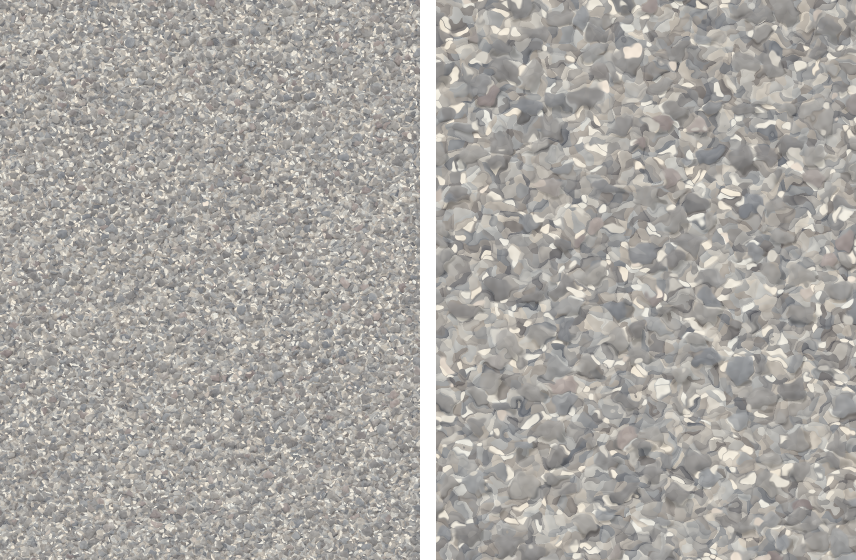
Left, the full canvas; right, a detail of the centre.
A Shadertoy shader for this texture:

```glsl
// Worn asphalt: a bed of fine pale grit with larger grey, bluish and brown stones.
// Voronoi layers (two sizes of grit, stones, light chips) are stacked with ragged,
// softly shadowed rims, then averaged over four subsamples.

float hash(vec2 p) {
    vec3 q = fract(vec3(p.xyx) * 0.1031);
    q += dot(q, q.yzx + 33.33);
    return fract((q.x + q.y) * q.z);
}

float noise(vec2 p) {
    vec2 i = floor(p), f = fract(p);
    f = f * f * (3.0 - 2.0 * f);
    return mix(mix(hash(i), hash(i + vec2(1, 0)), f.x),
               mix(hash(i + vec2(0, 1)), hash(i + vec2(1, 1)), f.x), f.y);
}

struct Cell {
    vec2 id;       // lattice cell of the nearest seed
    vec2 offset;   // from the seed to the sample point
    float radius;  // distance to the seed
    float border;  // gap between the nearest two seeds
};

Cell voronoi(vec2 p) {
    vec2 base = floor(p);
    Cell c = Cell(base, vec2(0), 8.0, 0.0);
    float second = 8.0;
    for (int y = -1; y <= 1; y++)
    for (int x = -1; x <= 1; x++) {
        vec2 id = base + vec2(x, y);
        vec2 seed = id + 0.05 + 0.9 * vec2(hash(id), hash(id + 57.3));
        vec2 offset = p - seed;
        float d = length(offset);
        if (d < c.radius) {
            second = c.radius;
            c.id = id;
            c.offset = offset;
            c.radius = d;
        } else {
            second = min(second, d);
        }
    }
    c.border = second - c.radius;
    return c;
}

vec3 mineral(float light) {
    return mix(vec3(0.515, 0.51, 0.51), vec3(0.89, 0.87, 0.825), light);
}

// Fine grit: a blend of two grain sizes, with bright rounded specks
vec3 grit(vec2 p) {
    Cell coarse = voronoi(p * vec2(82, 98));
    Cell fine = voronoi(p * vec2(145, 168) + 31.0);
    float tone = mix(hash(coarse.id + 11.7), hash(fine.id + 48.3), 0.55);
    tone = 0.37 + 0.95 * (tone - 0.5);
    tone += 0.16 * coarse.offset.y - 0.12 * coarse.offset.x;
    tone -= 0.2 * (1.0 - smoothstep(0.0, 0.3, coarse.border)) * hash(coarse.id + 7.4);
    float speck = step(0.88, hash(fine.id + 83.1))
                * (1.0 - smoothstep(0.4, 0.7, fine.radius))
                * smoothstep(0.0, 0.15, fine.border);
    tone = mix(tone, 1.05, speck);
    vec3 color = mineral(tone);
    return color + (hash(fine.id + 29.4) - 0.5) * vec3(0.03, 0.0, -0.03);
}

// Larger flat stones, wider than tall, with a dark lower rim
vec3 addStones(vec3 color, vec2 p) {
    Cell s = voronoi(p * vec2(43, 54) + 19.0);
    float size = mix(0.22, 0.6, hash(s.id + 5.2));
    float present = step(hash(s.id + 41.8), 0.58);
    float mask = present * smoothstep(0.02, 0.16, s.border)
               * (1.0 - smoothstep(size - 0.12, size, s.radius));
    float shadow = present * smoothstep(0.0, 0.1, s.border)
                 * (1.0 - smoothstep(size, size + 0.16, s.radius))
                 * smoothstep(0.1, -0.3, s.offset.y - 0.4 * s.offset.x);
    vec3 stone = mineral(mix(0.02, 0.38, hash(s.id + 67.5)));
    float hue = hash(s.id + 93.6);
    stone += vec3(-0.022, -0.004, 0.018) * smoothstep(0.7, 0.95, hue);
    stone += vec3(0.022, -0.01, -0.012) * smoothstep(0.16, 0.03, hue);
    stone += 0.09 * s.offset.y + 0.06 * (noise(p * 190.0) - 0.5);
    color *= 1.0 - 0.2 * shadow;
    return mix(color, stone, 0.85 * mask);
}

// Sparse cream and pinkish chips
vec3 addChips(vec3 color, vec2 p) {
    Cell c = voronoi(p * vec2(74, 84) + 71.0);
    float size = mix(0.2, 0.5, hash(c.id + 3.9));
    float mask = step(hash(c.id + 15.6), 0.09)
               * smoothstep(0.02, 0.2, c.border)
               * (1.0 - smoothstep(size - 0.15, size, c.radius));
    vec3 chip = mineral(mix(0.55, 1.05, hash(c.id + 37.2)));
    chip += vec3(0.015, -0.008, -0.015) * step(0.75, hash(c.id + 22.8));
    return mix(color, chip, mask);
}

vec3 asphalt(vec2 p) {
    // Ragged outlines from two scales of displacement
    vec2 warp = vec2(noise(p * 75.0), noise(p * 75.0 + 40.0)) - 0.5;
    vec2 ragged = vec2(noise(p * 180.0 + 9.0), noise(p * 180.0 + 63.0)) - 0.5;
    vec2 warped = p + 0.01 * warp + 0.005 * ragged;
    vec3 color = addChips(addStones(grit(warped), warped), warped);
    // Fine roughness
    return color + 0.06 * (noise(p * 240.0) - 0.5);
}

void mainImage(out vec4 fragColor, in vec2 fragCoord) {
    vec3 color = vec3(0);
    for (int i = 0; i < 4; i++) {
        vec2 jitter = vec2(i % 2, i / 2) * 0.5 - 0.25;
        color += asphalt((fragCoord + jitter) / iResolution.x);
    }
    // Lift the exposure and restore contrast lost to averaging
    color = 0.64 + (color * 0.25 - 0.63) * 1.08;
    fragColor = vec4(clamp(color, 0.0, 1.0), 1.0);
}
```
